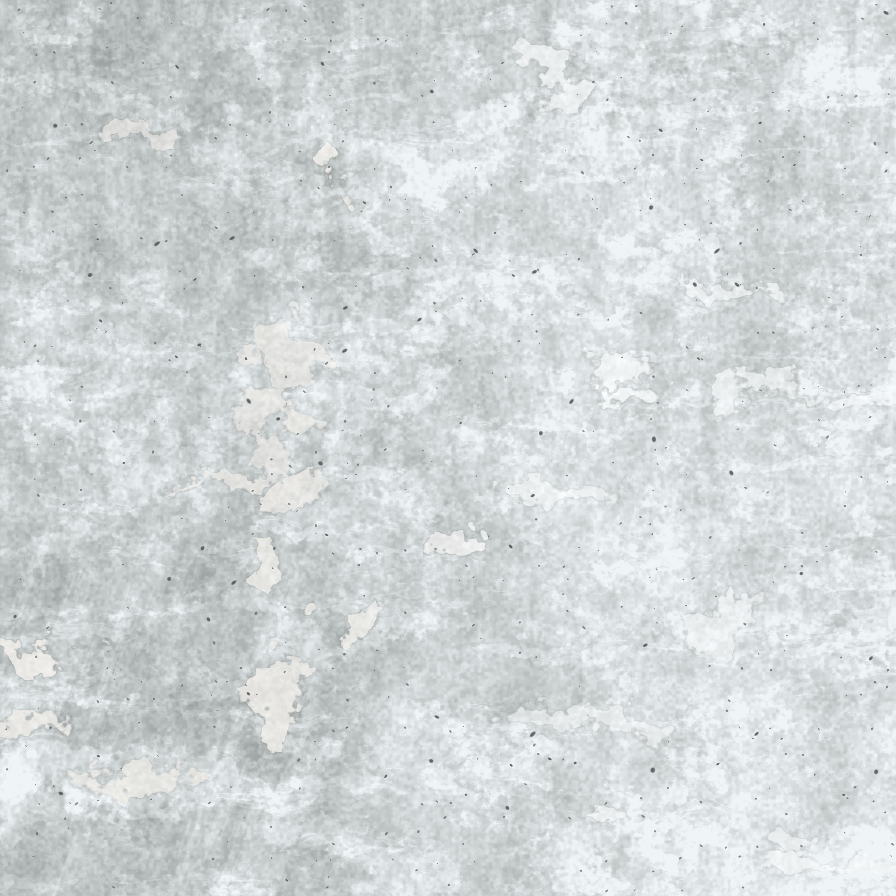
A three.js fragment shader for this texture:

```glsl
varying vec2 vUv;

const vec3 DARK_CEMENT = vec3(0.69, 0.71, 0.71);
const vec3 PALE_CEMENT = vec3(0.925, 0.945, 0.955);
const vec3 WARM_PLASTER = vec3(0.925, 0.92, 0.905);
const vec3 COOL_PLASTER = vec3(0.955, 0.965, 0.97);
const vec3 PIT_COLOR = vec3(0.3, 0.32, 0.33);
const float BASE_TONE = 0.44;
const float SIDE_LIGHT = 0.38;
const float CLOUD_CONTRAST = 1.2;
const float MOTTLE_CONTRAST = 0.6;
const float STREAK_CONTRAST = 0.5;
const float GRAIN_CONTRAST = 0.6;
const float CHALK_LIFT = 0.2;
const float FLECK_LIFT = 0.17;
const float SCRAPE_LIFT = 0.22;
const float SMEAR_LIFT = 0.26;
const float SKIM_LIFT = 0.38;
const float CRACK_DEPTH = 0.2;
const float RIM_DEPTH = 0.24;
const float WARP = 0.13;
const float EDGE = 0.0016;
const float COLUMN_X = 0.34;
const int PATCHES = 32;

vec3 hash3(vec2 p) {
  vec3 q = fract(vec3(p.xyx) * vec3(0.1031, 0.1030, 0.0973));
  q += dot(q, q.yxz + 33.33);
  return fract((q.xxy + q.yzz) * q.zyx);
}

// Smooth cellular noise: random cell tones blended by distance
float cellNoise(vec2 p) {
  vec2 cell = floor(p);
  vec2 local = p - cell;
  float sum = 0.0;
  float total = 0.0;
  for (int y = -1; y <= 1; y++) {
    for (int x = -1; x <= 1; x++) {
      vec2 o = vec2(float(x), float(y));
      vec3 h = hash3(cell + o);
      vec2 d = o + 0.15 + 0.7 * h.xy - local;
      float w = exp(-6.0 * dot(d, d));
      sum += w * h.z;
      total += w;
    }
  }
  return sum / total;
}

float layeredNoise(vec2 p) {
  float sum = 0.0;
  float total = 0.0;
  float gain = 1.0;
  for (int i = 0; i < 5; i++) {
    sum += gain * cellNoise(p);
    total += gain;
    gain *= 0.65;
    p = p * 2.1 + 17.3;
  }
  return sum / total;
}

// Scattered slanted air holes, at most one per grid cell
float pits(vec2 uv, float count, float odds, float radius) {
  vec2 cell = floor(uv * count);
  vec3 h = hash3(cell + count);
  vec2 d = (uv * count - cell - 0.2 - 0.6 * h.xy) / count;
  d = vec2(d.x + 1.6 * (h.x - 0.5) * d.y, d.y * (0.7 + 0.6 * h.y));
  float r = radius * (0.4 + 0.6 * h.z / odds);
  return step(h.z, odds) * (1.0 - smoothstep(0.5 * r, 1.2 * r, length(d)));
}

// Ragged plaster remnants: x = cover, y = rim shadow
vec2 plaster(vec2 uv, float erosion) {
  vec2 result = vec2(0.0);
  for (int i = 0; i < PATCHES; i++) {
    float id = float(i);
    vec3 place = hash3(vec2(id, 7.0));
    vec3 form = hash3(vec2(id, 31.0));
    float inColumn = step(mod(id, 5.0), 1.5);
    vec2 center = mix(place.xy, vec2(COLUMN_X + 0.09 * (place.x - 0.5), 0.2 + 0.65 * place.y), inColumn);
    vec2 size = mix(vec2(0.02, 0.007) + vec2(0.05, 0.011) * form.xy,
                    vec2(0.018, 0.012) + vec2(0.03, 0.016) * form.xy, inColumn);
    float tilt = (form.z - 0.4) * mix(0.35, 1.3, inColumn);
    float c = cos(tilt);
    float s = sin(tilt);
    vec2 d = uv - center;
    d = vec2(c * d.x + s * d.y, c * d.y - s * d.x);
    float dist = (length(d / size) - 1.0) * size.y + erosion;
    float opacity = 0.65 + 0.35 * place.z;
    float cover = opacity * (1.0 - smoothstep(-EDGE, EDGE, dist));
    float rim = opacity * (1.0 - smoothstep(0.0, 2.0 * EDGE, abs(dist - EDGE)));
    result = max(result, vec2(cover, rim));
  }
  return result;
}

void main() {
  vec2 uv = vUv;
  vec2 warp = WARP * (vec2(layeredNoise(uv * 9.0), layeredNoise(uv * 9.0 + 53.0)) - 0.5);
  float cloud = layeredNoise(uv * vec2(2.7, 2.2) + 5.0);
  float mottle = layeredNoise(uv * vec2(17.0, 21.0) + 80.0);
  float streak = layeredNoise(uv * vec2(60.0, 11.0) + 23.0);
  float grain = 0.65 * cellNoise(uv * 240.0) + 0.35 * cellNoise(uv * 120.0 + 9.0);

  // Cement body
  float tone = BASE_TONE + SIDE_LIGHT * (uv.x - 0.5);
  tone += CLOUD_CONTRAST * (cloud - 0.5) + MOTTLE_CONTRAST * (mottle - 0.5);
  tone += STREAK_CONTRAST * (streak - 0.5) * (0.6 + 0.7 * uv.y);
  tone += GRAIN_CONTRAST * (grain - 0.5);

  // Crisp chalky flakes, small flecks and level scrapes
  float chalk = layeredNoise(uv * vec2(10.0, 15.0) + 140.0);
  float fleck = layeredNoise(uv * vec2(42.0, 50.0) + 210.0);
  float scrape = layeredNoise((uv + 0.3 * warp) * vec2(6.0, 42.0) + 310.0);
  tone += CHALK_LIFT * smoothstep(0.58, 0.63, chalk + 0.25 * (fleck - 0.5));
  tone += FLECK_LIFT * smoothstep(0.56, 0.62, fleck + 0.5 * (chalk - 0.5));
  tone += SCRAPE_LIFT * smoothstep(0.63, 0.69, scrape);

  // Slanted smears and a thin skim coat
  vec2 slant = vec2(dot(uv, vec2(0.94, -0.35)), dot(uv, vec2(0.35, 0.94)));
  float smear = smoothstep(0.52, 0.66, layeredNoise(slant * vec2(24.0, 3.0)));
  tone += SMEAR_LIFT * smear * (1.0 - smoothstep(0.25, 0.5, uv.x)) * (1.0 - smoothstep(0.3, 0.55, uv.y));
  float skim = length((uv + warp - vec2(0.15, 0.135)) / vec2(0.18, 0.035));
  tone += SKIM_LIFT * (1.0 - smoothstep(0.9, 1.08, skim));

  // Hairline cracks
  float crack = abs(cellNoise(uv * 4.0 + 2.0 * warp + 60.0) - 0.5);
  tone -= CRACK_DEPTH * (1.0 - smoothstep(0.0, 0.007, crack)) * smoothstep(0.5, 0.6, cloud);

  // Plaster and pits
  vec2 patches = plaster(uv + warp, 0.03 * (chalk - 0.5) + 0.02 * (mottle - 0.5));
  tone -= RIM_DEPTH * patches.y;
  vec3 color = mix(DARK_CEMENT, PALE_CEMENT, clamp(tone, -0.3, 1.05));
  vec3 coat = mix(WARM_PLASTER, COOL_PLASTER, smoothstep(0.3, 0.7, uv.x));
  coat += 0.08 * (mottle - 0.5) + 0.06 * (grain - 0.5);
  color = mix(color, coat, patches.x);
  float holes = max(pits(uv, 24.0, 0.13, 0.0029), 0.75 * pits(uv, 61.0, 0.14, 0.0017));
  color = mix(color, PIT_COLOR, 0.85 * holes);
  gl_FragColor = vec4(color, 1.0);
}
```
